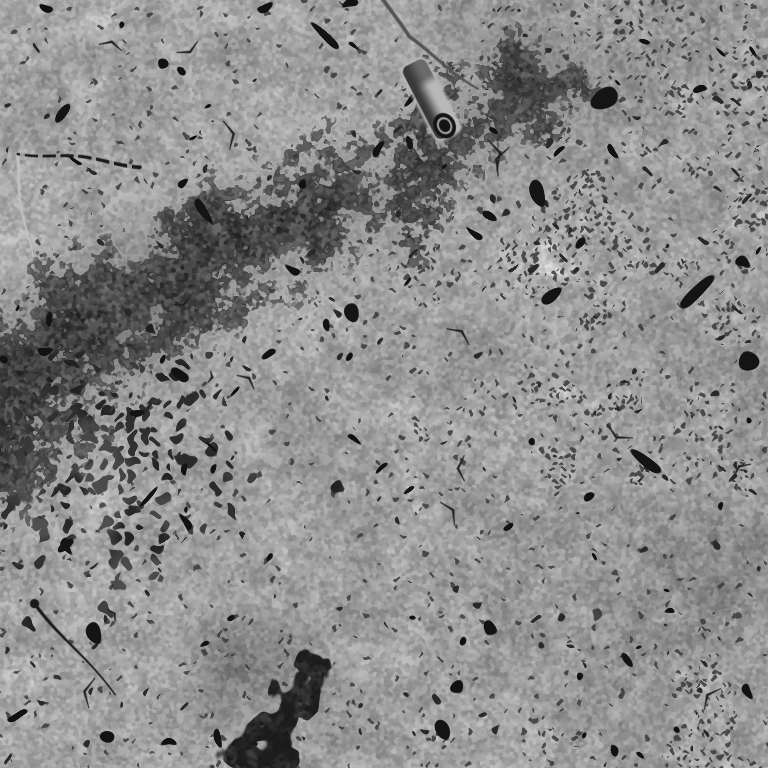
A Shadertoy shader for this texture:

```glsl
// Weathered grey concrete with a dark diagonal stain, scattered debris, twigs and a small can.

vec2 hash2(vec2 c) {
    vec3 q = fract(c.xyx * vec3(0.1031, 0.1030, 0.0973));
    q += dot(q, q.yzx + 33.33);
    return fract((q.xx + q.yz) * q.zy);
}

// Smooth cellular noise: random cell tones blended by distance.
float cellNoise(vec2 p, float freq) {
    p = p * freq + 19.0;
    vec2 base = floor(p);
    float sum = 0.0, total = 0.0;
    for (int j = -1; j <= 1; j++)
    for (int i = -1; i <= 1; i++) {
        vec2 cell = base + vec2(i, j);
        vec2 d = p - cell - hash2(cell);
        float w = exp(-8.0 * dot(d, d)) + 1e-5;
        sum += w * hash2(cell + 57.0).x;
        total += w;
    }
    return sum / total;
}

// Coverage of scattered, turned, uneven flecks; radius is in cells.
float flecks(vec2 p, float freq, float density, float radius, float pixel) {
    p = p * freq + 0.12 * sin(p.yx * freq * 5.0);
    vec2 base = floor(p);
    float cover = 0.0, soft = 0.8 * pixel * freq;
    for (int j = -1; j <= 1; j++)
    for (int i = -1; i <= 1; i++) {
        vec2 cell = base + vec2(i, j);
        vec2 h = hash2(cell + freq), pick = hash2(cell + freq + 31.0);
        vec2 q = p - cell - 0.15 - 0.7 * h;
        float turn = 6.283 * pick.y;
        q = mat2(cos(turn), sin(turn), -sin(turn), cos(turn)) * q;
        float d = length(q * vec2(0.8, 1.0 + h.x)) - radius * (0.45 + 0.75 * h.y);
        cover = max(cover, step(pick.x, density) * smoothstep(soft, -soft, d));
    }
    return cover;
}

// Distance to a line from a to b whose radius runs from ra to rb.
float taper(vec2 p, vec2 a, vec2 b, float ra, float rb) {
    vec2 ab = b - a;
    float t = clamp(dot(p - a, ab) / dot(ab, ab), 0.0, 1.0);
    return length(p - a - ab * t) - mix(ra, rb, t);
}

float paint(float tone, float ink, float d, float soft) {
    return mix(tone, ink, smoothstep(soft, -soft, d));
}

float spot(vec2 p, vec2 centre, float size) {
    vec2 d = (p - centre) / size;
    return exp(-dot(d, d));
}

float drawCan(float tone, vec2 p, float soft) {
    vec2 axis = normalize(vec2(0.46, -0.89));
    vec2 c = p - vec2(0.561, 0.871);
    vec2 q = vec2(dot(c, vec2(-axis.y, axis.x)), dot(c, axis));
    vec2 edge = abs(q) - vec2(0.008, 0.044);
    float body = length(max(edge, 0.0)) + min(max(edge.x, edge.y), 0.0) - 0.009;
    float label = smoothstep(-0.03, -0.015, q.y);
    float shade = mix(0.22, mix(0.42, 0.72, label), smoothstep(-0.013, 0.008, q.x));
    tone = paint(tone, 0.73, body - 0.003, 0.004);
    tone = paint(tone, shade, body, soft);
    float lid = length((q - vec2(0.0, 0.039)) * vec2(1.2, 1.0)) - 0.017;
    tone = paint(tone, 0.08, lid, soft);
    return paint(tone, 0.62, abs(lid + 0.007) - 0.0015, soft);
}

void mainImage(out vec4 fragColor, in vec2 fragCoord) {
    vec2 p = fragCoord / iResolution.xy;
    float pixel = 1.0 / iResolution.y;
    float broad = cellNoise(p, 6.0), patchy = cellNoise(p, 20.0);
    float rough = cellNoise(p, 62.0), grain = cellNoise(p, 200.0);

    // Concrete ground with mottling and pale scuffs
    float tone = 0.645 - 0.04 * smoothstep(0.4, 1.0, p.x);
    tone += 0.07 * (broad - 0.5) + 0.08 * (patchy - 0.5) + 0.09 * (rough - 0.5) + 0.15 * (grain - 0.5);
    tone += 0.10 * smoothstep(0.72, 0.95, 0.5 * patchy + 0.3 * broad + 0.2 * rough);
    tone -= 0.17 * spot(p, vec2(0.31, 0.13), 0.065) * (0.5 + rough);

    // Diagonal stain with a crumbling edge
    float band = taper(p, vec2(-0.02, 0.45), vec2(0.28, 0.68), 0.10, 0.065);
    band = min(band, taper(p, vec2(0.28, 0.68), vec2(0.52, 0.76), 0.06, 0.05));
    band = min(band, taper(p, vec2(0.52, 0.76), vec2(0.69, 0.89), 0.055, 0.06));
    float crumble = 0.35 * patchy + 0.35 * rough + 0.3 * grain - 0.5;
    float stain = smoothstep(-0.1, 0.6, 5.0 * crumble - band / 0.045);
    float stainTone = 0.24 + 0.14 * (rough - 0.5) + 0.22 * (grain - 0.5);
    tone = mix(tone, stainTone, 0.95 * stain);

    // Leaf litter under the stain and fine dirt in drifts
    float litter = spot(p, vec2(0.14, 0.41), 0.12);
    tone = mix(tone, 0.12 + 0.22 * patchy, flecks(p, 62.0, 0.85 * litter, 0.5, pixel));
    float drift = smoothstep(0.48, 0.78, 0.5 * broad + 0.5 * patchy) * smoothstep(0.45, 0.8, p.x);
    drift += 0.6 * spot(p, vec2(0.55, 0.65), 0.045) + 0.4 * spot(p, vec2(0.83, 0.95), 0.09);
    tone = mix(tone, 0.22, 0.85 * flecks(p, 125.0, 0.06 + 0.5 * drift, 0.42, pixel));
    tone = mix(tone, 0.16, flecks(p, 55.0, 0.04 + 0.2 * drift, 0.24, pixel));

    // Larger dark crumbs and the wet patch at the bottom
    tone = mix(tone, 0.07, flecks(p, 27.0, 0.09, 0.19, pixel));
    tone = mix(tone, 0.08, flecks(p, 9.0, 0.22, 0.12, pixel));
    float wet = taper(p, vec2(0.345, -0.01), vec2(0.40, 0.14), 0.045, 0.014);
    wet += 0.055 * (cellNoise(p, 32.0) - 0.45) + 0.012 * (rough - 0.5);
    tone = paint(tone, 0.10 + 0.18 * rough * grain, wet, 0.003);

    // Short bent straws
    for (int i = 0; i < 16; i++) {
        vec2 at = hash2(vec2(i, 3.0)), h = hash2(vec2(i, 11.0));
        vec2 along = vec2(cos(6.283 * h.x), sin(6.283 * h.x)) * (0.007 + 0.014 * h.y);
        vec2 bend = vec2(-along.y, along.x) * 0.5;
        float straw = min(taper(p, at - along, at + bend, 0.0006, 0.0016),
                          taper(p, at + bend, at + along, 0.0016, 0.0006));
        tone = paint(tone, 0.12, straw, pixel);
    }

    // Long twigs and stems
    vec2 sway = p + 0.003 * sin(p.yx * 45.0);
    float branch = min(taper(sway, vec2(0.495, 1.01), vec2(0.53, 0.95), 0.0025, 0.0025),
                       taper(sway, vec2(0.53, 0.95), vec2(0.625, 0.885), 0.0025, 0.0012));
    tone = paint(tone, 0.33, branch, pixel);
    tone = paint(tone, 0.76, taper(sway, vec2(0.02, 0.80), vec2(0.04, 0.67), 0.002, 0.001), pixel);
    float twig = taper(sway, vec2(0.02, 0.802), vec2(0.18, 0.785), 0.0015, 0.0025);
    tone = paint(tone, mix(0.1, 0.6, smoothstep(0.55, 0.8, sin(p.x * 270.0))), twig, pixel);
    float stalk = taper(sway, vec2(0.043, 0.218), vec2(0.147, 0.097), 0.002, 0.001);
    stalk = min(stalk, length(p - vec2(0.045, 0.214)) - 0.006);
    tone = paint(tone, 0.1, stalk, pixel);

    tone = drawCan(tone, p, pixel);
    fragColor = vec4(vec3(clamp(tone, 0.0, 1.0)), 1.0);
}
```
